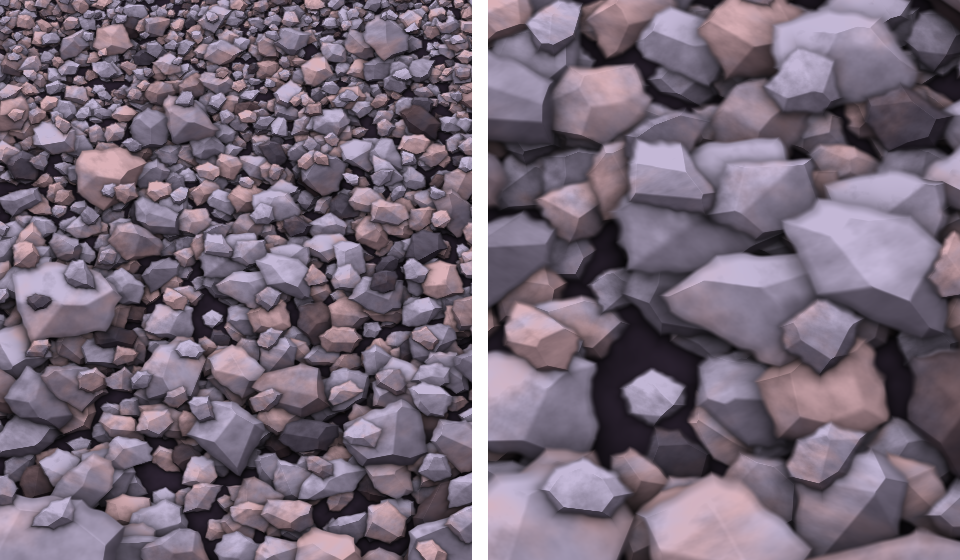
Left, the full canvas; right, a detail of the centre.
Give the GLSL for this texture, as a Shadertoy shader.

```glsl
const float HORIZON = 1.58;
const float CANVAS_HEIGHT = 1.185;
const float EDGE_BLUR = 0.0022;
const vec3 GAP_COLOR = vec3(0.17, 0.135, 0.19);
const vec3 LAVENDER_GREY = vec3(0.985, 0.945, 1.075);
const vec3 RUST = vec3(1.10, 0.91, 0.92);
const vec3 SKY_LIGHT = vec3(-0.25, 0.75, 0.61);

float hash(vec3 p) {
    p = fract(p * vec3(0.1031, 0.1130, 0.0973));
    p += dot(p, p.yzx + 33.33);
    return fract((p.x + p.y) * p.z);
}

float noise(vec2 p) {
    vec2 i = floor(p), f = fract(p);
    f = f * f * (3.0 - 2.0 * f);
    float low = mix(hash(vec3(i, 7.0)), hash(vec3(i + vec2(1, 0), 7.0)), f.x);
    float high = mix(hash(vec3(i + vec2(0, 1), 7.0)), hash(vec3(i + 1.0, 7.0)), f.x);
    return mix(low, high, f.y);
}

float fbm(vec2 p) {
    float sum = 0.0, weight = 0.5;
    for (int i = 0; i < 4; i++) {
        sum += weight * noise(p);
        p = mat2(1.6, 1.2, -1.2, 1.6) * p + 3.7;
        weight *= 0.5;
    }
    return sum / 0.94;
}

// Faceted stone: xyz is the facet normal, w the distance to its outline
vec4 rockShape(vec2 p, vec3 id) {
    vec2 slope = vec2(hash(id + 11.0), hash(id + 12.0)) - 0.5;
    float height = 0.42 + dot(p, slope);
    float dist = -9.0;
    for (int i = 0; i < 7; i++) {
        vec3 side = id + vec3(0, 0, 20 + i * 3);
        float angle = (float(i) + 0.85 * hash(side)) * 6.2832 / 7.0;
        vec2 dir = vec2(cos(angle), sin(angle));
        float d = dot(p, dir) - mix(0.6, 0.92, hash(side + 1.0));
        float steep = mix(0.5, 3.5, pow(hash(side + 2.0), 1.5));
        float blend = smoothstep(-0.04, 0.04, height + d * steep);
        slope = mix(slope, -dir * steep, blend);
        height = min(height, -d * steep);
        dist = max(dist, d);
    }
    return vec4(normalize(vec3(-slope, 1.0)), dist);
}

vec3 rockColor(vec2 p, vec3 normal, vec3 id) {
    vec2 spot = p + hash(id + 5.0) * 90.0;
    float grain = fbm(spot * 4.5);
    float stain = fbm(spot * 1.5 + 31.0);
    normal = normalize(normal + vec3(grain - 0.5, stain - 0.5, 0.0) * 0.5);
    float light = 0.5 + 0.5 * dot(normal, SKY_LIGHT);
    float tone = mix(0.12, 0.76, pow(light, 1.25));
    tone *= mix(0.78, 1.12, hash(id + 6.0)) * mix(0.8, 1.2, grain);
    tone *= 1.0 - 0.55 * step(0.94, hash(id + 8.0));
    tone *= 1.0 + 0.14 * clamp(p.y, -1.0, 1.0);
    float rust = smoothstep(0.55, 1.0, 0.6 * hash(id + 9.0) + 0.75 * stain);
    return min(tone, 0.76) * mix(LAVENDER_GREY, RUST, rust) + vec3(0.015, 0.0, 0.02);
}

// Paints one stone and its contact shadow over the colour below
vec3 addRock(vec3 below, vec2 offset, float radius, vec3 id) {
    float turn = (hash(id + 3.0) - 0.5) * 1.5;
    mat2 spin = mat2(cos(turn), sin(turn), -sin(turn), cos(turn));
    vec2 stretch = vec2(1.15, mix(0.7, 1.0, hash(id + 4.0)));
    vec2 p = spin * (offset / radius) / stretch;
    if (dot(p, p) > 3.0) return below;

    vec4 shape = rockShape(p, id);
    shape.xy = shape.xy * spin;
    float dist = shape.w + (noise(p * 5.0 + id.xy * 7.0) - 0.5) * 0.09;
    float underside = clamp(0.5 - 0.6 * offset.y / radius, 0.0, 1.0);
    float shadow = exp(-7.0 * max(dist, 0.0)) * mix(0.25, 0.75, underside);
    shadow *= smoothstep(1.73, 1.3, length(p));
    below *= 1.0 - shadow;

    float cover = smoothstep(EDGE_BLUR, -EDGE_BLUR, dist * radius);
    if (cover <= 0.0) return below;
    vec3 stone = rockColor(vec2(p.x, offset.y / radius), shape.xyz, id);
    stone *= 1.0 - 0.22 * smoothstep(-0.12, 0.0, dist);
    return mix(below, stone, cover);
}

// Rows shrink towards the horizon and are painted from far to near
vec3 addLayer(vec3 color, vec2 uv, float scale, float density, float layer) {
    float row = floor(0.5 - log(1.0 - uv.y / HORIZON) / scale);
    for (int j = 2; j >= -2; j--) {
        float r = row + float(j);
        float remaining = HORIZON * exp(-scale * r);
        float cell = scale * remaining;
        float shift = hash(vec3(r, layer, 2.0));
        float column = floor(uv.x / cell - shift);
        for (int i = -2; i <= 2; i++) {
            vec3 id = vec3(column + float(i), r, layer * 61.0);
            if (hash(id) > density) continue;
            vec2 jitter = (vec2(hash(id + 1.0), hash(id + 2.0)) - 0.5) * 0.7;
            vec2 center = vec2((id.x + shift + 0.5) * cell, HORIZON - remaining);
            float radius = cell * mix(0.48, 0.8, hash(id + 7.0));
            color = addRock(color, uv - center - jitter * cell, radius, id);
        }
    }
    return color;
}

void mainImage(out vec4 fragColor, in vec2 fragCoord) {
    vec2 uv = fragCoord / iResolution.y * CANVAS_HEIGHT;
    vec3 color = GAP_COLOR * mix(0.7, 1.2, fbm(uv * 30.0));
    color = addLayer(color, uv, 0.045, 0.95, 1.0);
    color = addLayer(color, uv, 0.066, 0.80, 2.0);
    color = addLayer(color, uv, 0.090, 0.45, 3.0);
    color = addLayer(color, uv, 0.145, 0.13, 4.0);
    color = addLayer(color, uv, 0.048, 0.16, 5.0);
    fragColor = vec4(clamp(color, 0.0, 1.0), 1.0);
}
```
